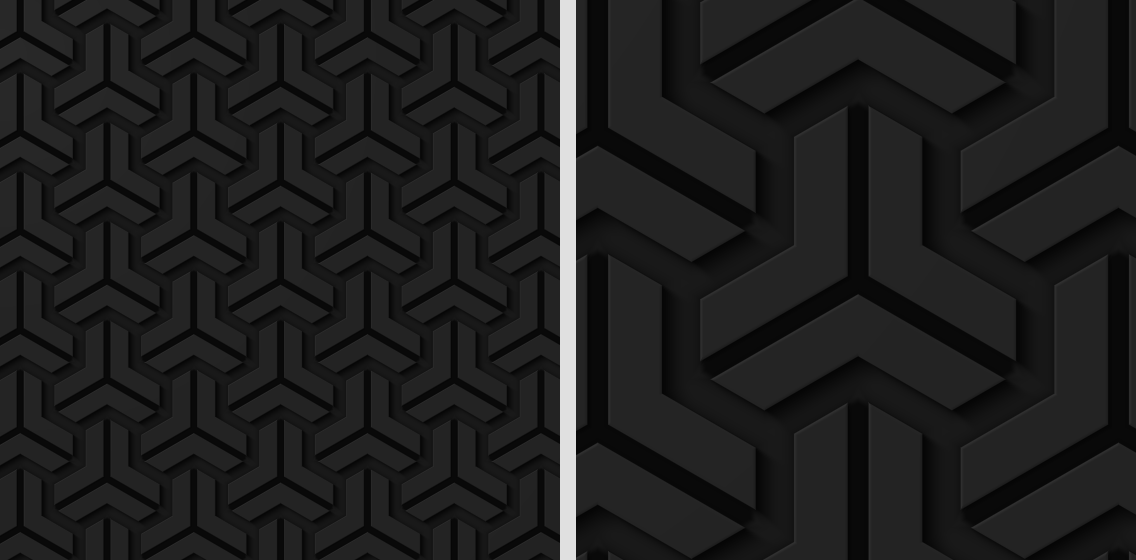
Left, the full canvas; right, a detail of the centre.
Give the GLSL for this pattern, as a Shadertoy shader.

```glsl
// Interlocking matte-black tripod tiles, each split by three grooves, lit from the upper left.

// Layout, in units of the canvas height
const vec2  PITCH       = vec2(0.155, 0.1767);    // column and row spacing
const vec2  ORIGIN      = vec2(0.5013, 0.4987);   // centre of one tile
const float ARM_HALF    = 0.0382;                 // half width of an arm
const float APOTHEM     = 0.0940;                 // hexagon that trims the arm ends
const float GROOVE_HALF = 0.0062;                 // half width of a groove

// Relief and light
const vec2  LIGHT_DIR    = vec2(-0.8, 0.6);
const float SHADOW_REACH = 0.022;
const float SHADOW_DEPTH = 0.82;
const int   SHADOW_STEPS = 14;
const float RIM_WIDTH    = 0.0022;

// Tones
const float FACE_TONE   = 0.134;
const float FLOOR_TONE  = 0.102;
const float GROOVE_TONE = 0.036;
const float RIM_GAIN    = 0.060;
const float GLOW_GAIN   = 0.028;

// Distances to one tile: x = raised faces, y = outline with the grooves filled
vec2 tripod(vec2 p) {
    const vec2 foldNormal = vec2(-0.5, 0.8660254);
    const vec2 gableNormal = vec2(0.5, 0.8660254);
    p.x = abs(p.x);
    p -= 2.0 * min(0.0, dot(p, foldNormal)) * foldNormal;  // all arms onto the upright one
    p.x = abs(p.x);
    float outline = max(p.x - ARM_HALF, dot(p, gableNormal) - APOTHEM);
    return vec2(max(outline, GROOVE_HALF - p.x), outline);
}

// Nearest tile in a lattice whose odd columns are shifted by half a row
vec2 tiling(vec2 p) {
    p -= ORIGIN;
    float column = round(p.x / PITCH.x);
    vec2 nearest = vec2(1.0);
    for (int i = -1; i <= 1; i++) {
        float c = column + float(i);
        float shift = 0.5 * mod(c, 2.0);
        float row = floor(p.y / PITCH.y - shift);
        for (int j = 0; j <= 1; j++) {
            vec2 centre = vec2(c, row + float(j) + shift) * PITCH;
            nearest = min(nearest, tripod(p - centre));
        }
    }
    return nearest;
}

// Soft shadow, gathered by walking toward the light
float castShadow(vec2 p) {
    float shadow = 0.0;
    for (int i = 1; i <= SHADOW_STEPS; i++) {
        float t = float(i) / float(SHADOW_STEPS);
        float soft = 0.001 + 0.004 * t;
        float d = tiling(p + LIGHT_DIR * SHADOW_REACH * t).x;
        shadow = max(shadow, (1.0 - smoothstep(-soft, soft, d)) * (1.0 - t));
    }
    return shadow;
}

// Unit direction pointing out of the nearest face edge
vec2 edgeNormal(vec2 p) {
    const vec2 e = vec2(0.0007, 0.0);
    vec2 g = vec2(tiling(p + e.xy).x - tiling(p - e.xy).x,
                  tiling(p + e.yx).x - tiling(p - e.yx).x);
    return g / max(length(g), 1e-5);
}

void mainImage(out vec4 fragColor, in vec2 fragCoord) {
    vec2 p = fragCoord / iResolution.y;
    float aa = 0.75 / iResolution.y;
    vec2 d = tiling(p);

    // Recessed floor, with contact darkening and deeper grooves
    float contact = 1.0 - 0.35 * exp(-max(d.x, 0.0) / 0.004);
    float ground = FLOOR_TONE * contact * (1.0 - SHADOW_DEPTH * castShadow(p));
    float groove = GROOVE_TONE * (0.6 + 0.4 * contact);
    ground = mix(ground, min(ground, groove), 1.0 - smoothstep(-0.004, 0.001, d.y));

    // Raised faces, with a narrow bevel that catches or loses the light
    float bevel = 1.0 - smoothstep(0.0, RIM_WIDTH, -d.x);
    float facing = dot(edgeNormal(p), LIGHT_DIR);
    float glow = GLOW_GAIN * exp(-2.5 * length(p - vec2(0.0, 0.9)));
    float face = FACE_TONE + glow;
    face += bevel * (RIM_GAIN * max(facing, 0.0) - 0.03 * max(-facing, 0.0));

    float tone = mix(ground, face, 1.0 - smoothstep(-aa, aa, d.x));
    fragColor = vec4(vec3(tone), 1.0);
}
```
